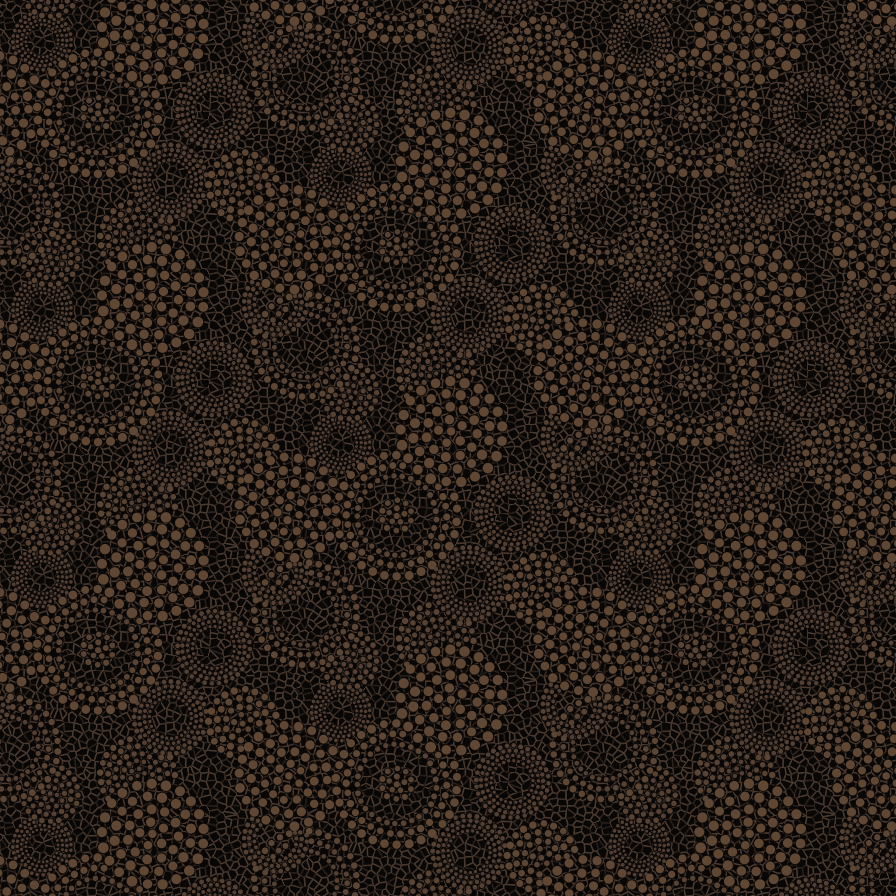
A Shadertoy shader for this pattern:

```glsl
// Half-drop repeat of dotted rosettes and rings in brown over a finely crackled black ground.

const float CANVAS = 768.0;              // design units along the canvas height
const vec2  TILE = vec2(256.0, 230.0);   // column width and vertical repeat
const float DROP = 115.0;                // vertical shift of each next column
const vec2  CRACK_CELLS = vec2(40.0, 36.0);
const float CRACK_DROP = 18.0;           // DROP counted in crackle cells
const float CRACK_WIDTH = 1.35;
const float DOT_PITCH = 3.0;             // dot spacing in dot radii
const float DOT_JITTER = 0.14;
const float HALO = 0.9;                  // bare margin around each dot
const float TAU = 6.2831853;

const vec3 GROUND = vec3(0.035, 0.027, 0.022);
const vec3 CRACK = vec3(0.29, 0.225, 0.185);
const vec3 DOT_DULL = vec3(0.32, 0.245, 0.195);
const vec3 DOT_WARM = vec3(0.375, 0.28, 0.20);

// Rosettes from front to back: centre x, centre y, inner ring, outer ring
const int COUNT = 12;
const vec4 ROSETTE[COUNT] = vec4[COUNT](
    vec4(131, 255, 0, 43.5), vec4(340, 212, 34, 52),
    vec4(340, 212, 0, 13),   vec4(248, 205, 0, 43),
    vec4(208, 160, 0, 29),   vec4(236, 260, 18, 27),
    vec4(262, 296, 27, 44),  vec4(299, 335, 0, 24),
    vec4(183, 325, 18, 31),  vec4(146, 385, 18, 31),
    vec4(118, 205, 0, 32),   vec4(292, 380, 14, 25));
// Dot radius at the inner and at the outer ring
const vec2 DOT_SIZE[COUNT] = vec2[COUNT](
    vec2(3.7, 4.3), vec2(2.4, 3.6), vec2(2.5, 2.5), vec2(3.2, 4.0),
    vec2(2.4, 3.0), vec2(1.7, 2.0), vec2(2.0, 2.8), vec2(1.9, 2.3),
    vec2(1.4, 2.0), vec2(1.4, 2.0), vec2(1.8, 2.6), vec2(1.2, 1.6));

vec2 hash2(vec2 p) {
    vec3 q = fract(vec3(p.xyx) * vec3(0.1031, 0.1030, 0.0973));
    q += dot(q, q.yzx + 33.33);
    return fract((q.xx + q.yz) * q.zy);
}

// Offset to the nearest copy on the half-drop lattice
vec2 wrapOffset(vec2 d) {
    float column = round(d.x / TILE.x);
    d -= column * vec2(TILE.x, DROP);
    d.y -= TILE.y * round(d.y / TILE.y);
    return d;
}

// Crackle cell index reduced to one repeat
vec2 wrapCell(vec2 id) {
    float column = floor((id.x + 0.5) / CRACK_CELLS.x);
    id -= column * vec2(CRACK_CELLS.x, CRACK_DROP);
    id.y -= CRACK_CELLS.y * floor((id.y + 0.5) / CRACK_CELLS.y);
    return id;
}

// Cellular borders with uneven strength from one border to the next
float crackle(vec2 p, float pixel) {
    vec2 size = TILE / CRACK_CELLS;
    vec2 base = floor(p / size), f = p / size - base;
    vec2 nearA = vec2(9.0), nearB = vec2(9.0);
    float seedA = 0.0, seedB = 0.0;
    for (int y = -1; y <= 1; y++)
    for (int x = -1; x <= 1; x++) {
        vec2 cell = vec2(x, y);
        vec2 h = hash2(wrapCell(base + cell) + 7.0);
        vec2 d = cell + h - f;
        if (dot(d, d) < dot(nearA, nearA)) {
            nearB = nearA; seedB = seedA;
            nearA = d; seedA = h.x;
        } else if (dot(d, d) < dot(nearB, nearB)) {
            nearB = d; seedB = h.x;
        }
    }
    float border = dot(0.5 * (nearA + nearB), normalize(nearB - nearA)) * size.x;
    float strength = mix(0.45, 1.0, smoothstep(0.1, 0.4, fract(seedA + seedB)));
    float soft = 0.6 * pixel;
    return strength * (1.0 - smoothstep(0.5 * CRACK_WIDTH - soft, 0.5 * CRACK_WIDTH + soft, border));
}

// True if a rosette in front of the given layer covers the point
bool isCovered(vec2 p, int layer) {
    for (int i = 0; i < layer; i++) {
        float r = length(wrapOffset(p - ROSETTE[i].xy));
        float margin = DOT_SIZE[i].y;
        if (r > ROSETTE[i].z - margin && r < ROSETTE[i].w + margin) return true;
    }
    return false;
}

// Signed distance to the nearest dot of one rosette, and the dot's radius
vec2 rosetteDot(vec2 p, int layer) {
    vec4 shape = ROSETTE[layer];
    vec2 size = DOT_SIZE[layer];
    vec2 d = wrapOffset(p - shape.xy);
    float span = shape.w - shape.z;
    float rings = max(1.0, round(span / (DOT_PITCH * 0.5 * (size.x + size.y))));
    float ring = clamp(round((length(d) - shape.z) / span * rings), 0.0, rings);
    float ringRadius = shape.z + span * ring / rings;
    float dotRadius = mix(size.x, size.y, ring / rings);
    float dots = max(1.0, floor(TAU * ringRadius / (DOT_PITCH * dotRadius)));
    float phase = hash2(vec2(ring, layer) + 3.0).x;
    float index = round(atan(d.y, d.x) / TAU * dots - phase);
    float angle = (index + phase) * TAU / dots;
    vec2 h = hash2(vec2(mod(index + dots, dots) + 11.0 * ring, layer + 20)) - 0.5;
    vec2 centre = ringRadius * vec2(cos(angle), sin(angle)) + h * dotRadius * 2.0 * DOT_JITTER;
    dotRadius *= 1.0 + DOT_JITTER * h.y;
    if (isCovered(p - d + centre, layer)) return vec2(1e3, dotRadius);
    return vec2(length(d - centre) - dotRadius, dotRadius);
}

void mainImage(out vec4 fragColor, in vec2 fragCoord) {
    float pixel = CANVAS / iResolution.y;
    vec2 p = vec2(fragCoord.x, iResolution.y - fragCoord.y) * pixel;
    vec2 nearest = vec2(1e3, 1.0);
    for (int i = 0; i < COUNT; i++) {
        vec2 candidate = rosetteDot(p, i);
        if (candidate.x < nearest.x) nearest = candidate;
    }
    // Crackle fades at the dot margins; larger dots are warmer
    float bare = smoothstep(0.0, HALO + pixel, nearest.x);
    vec3 color = mix(GROUND, CRACK, crackle(p, pixel) * bare);
    vec3 dotColor = mix(DOT_DULL, DOT_WARM, smoothstep(1.5, 3.5, nearest.y));
    color = mix(color, dotColor, clamp(0.5 - nearest.x / pixel, 0.0, 1.0));
    fragColor = vec4(color, 1.0);
}
```
